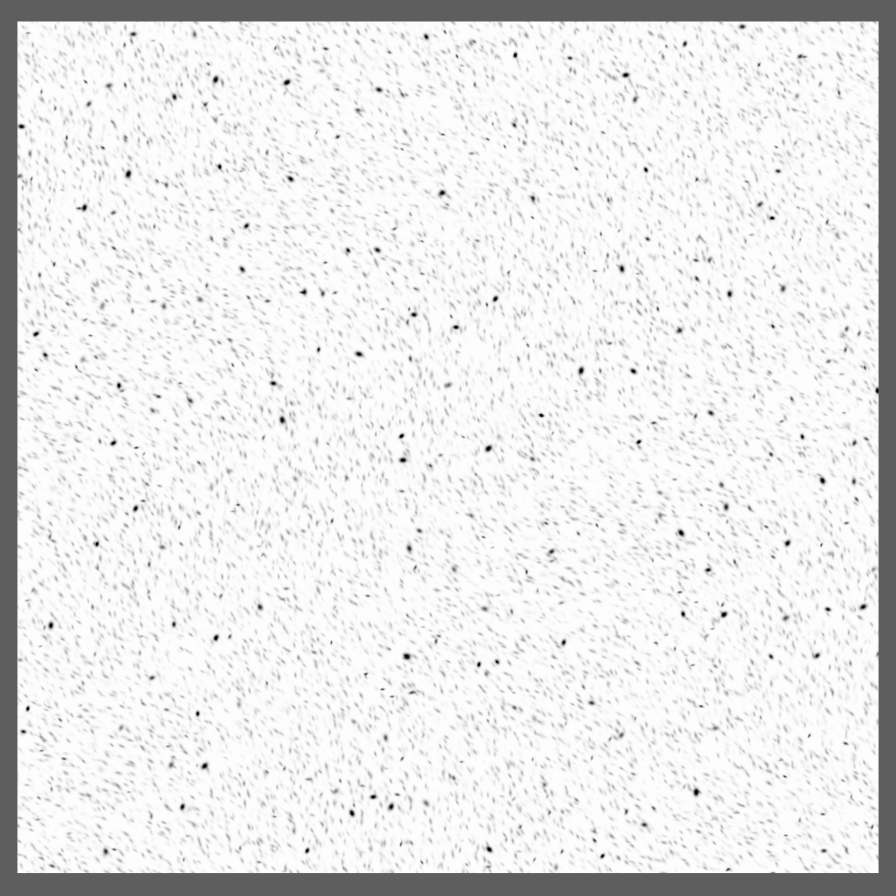
This texture is drawn by a WebGL 1 fragment shader. Its source:

```glsl
precision highp float;
// Draws a white speckled plaster panel with fine slanted grain and dark dots in a grey frame.

uniform vec2 u_resolution;

const vec3 FRAME_GREY = vec3(0.37);
const vec3 PANEL_WHITE = vec3(0.992);
const vec3 DOT_BLACK = vec3(0.03);
const vec2 PANEL_MIN = vec2(0.0195, 0.0255);
const vec2 PANEL_MAX = vec2(0.9805, 0.9760);

// Three random values per grid cell
vec3 hash3(vec2 cell, float seed) {
  vec3 mixed = vec3(dot(cell, vec2(127.1, 311.7)),
                    dot(cell, vec2(269.5, 183.3)),
                    dot(cell, vec2(419.2, 371.9)));
  return fract(sin(mixed + seed * 17.3) * 43758.545);
}

// Slowly wandering slant made of layered sines
float grainAngle(vec2 p) {
  return -0.95 + 0.22 * sin(p.x * 9.0 + 2.0 * sin(p.y * 5.0))
               + 0.16 * sin(p.y * 14.0 - p.x * 6.0);
}

// Cellular scatter of soft ellipses. radii: half axes in canvas units,
// density: share of filled cells, falloff: higher gives more faint flecks
float flecks(vec2 p, float cells, vec2 radii, float angle, float spread,
             float density, float falloff, float seed) {
  vec2 home = floor(p * cells);
  float ink = 0.0;
  for (int j = -1; j <= 1; j++) {
    for (int i = -1; i <= 1; i++) {
      vec2 cell = home + vec2(float(i), float(j));
      vec3 place = hash3(cell, seed);
      vec3 look = hash3(cell, seed + 5.0);
      vec2 offset = p - (cell + place.xy) / cells;
      float turn = angle + spread * (look.x - 0.5);
      vec2 axis = vec2(cos(turn), sin(turn));
      vec2 local = vec2(dot(offset, axis), dot(offset, vec2(-axis.y, axis.x)));
      local /= radii * mix(0.8, 1.2, look.y);
      float strength = pow(look.z, falloff) * step(place.z, density);
      ink += strength * exp(-dot(local, local));
    }
  }
  return ink;
}

// Coverage of the panel rectangle, one pixel soft at its edge
float panelMask(vec2 p, vec2 low, vec2 high, vec2 pixel) {
  vec2 inset = min(p - low, high - p);
  vec2 cover = smoothstep(-0.5 * pixel, 0.5 * pixel, inset);
  return cover.x * cover.y;
}

void main() {
  vec2 p = gl_FragCoord.xy / u_resolution;
  float slant = grainAngle(p);

  // Pale grain, small grey specks, then sparse dark dots
  float grain = 0.34 * flecks(p, 150.0, vec2(0.0032, 0.0015), slant, 0.9, 1.0, 3.0, 1.0);
  float specks = 0.75 * flecks(p, 42.0, vec2(0.0025, 0.0014), slant, 2.5, 0.45, 1.6, 2.0);
  float dots = 1.35 * flecks(p, 20.0, vec2(0.0032, 0.0022), slant, 3.0, 0.52, 0.8, 3.0);

  float ink = clamp(grain + specks + dots, 0.0, 1.0);
  vec3 panel = mix(PANEL_WHITE, DOT_BLACK, ink);
  float inside = panelMask(p, PANEL_MIN, PANEL_MAX, 1.0 / u_resolution);
  gl_FragColor = vec4(mix(FRAME_GREY, panel, inside), 1.0);
}
```
